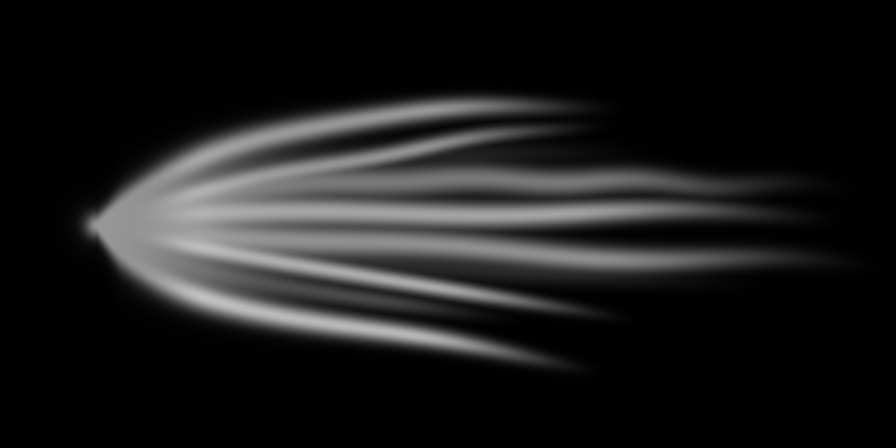
Write a Shadertoy shader that draws this background.

```glsl
// A pale comet-like plume of soft grey strands fanning out to the right on black.

// Lengths are in canvas heights, measured from the plume's tip.
const vec2 TIP = vec2(0.217, 0.497);
const float EDGE_SOFTNESS = 0.027;
const float BODY_LIGHT = 0.57;
const float BODY_REACH = 0.37;
const float HALO_LIGHT = 0.05;
const float HALO_SIZE = 0.065;
const float BLEND_POWER = 3.0;
const int STRANDS = 10;
const int TOP = 0;
const int BOTTOM = 6;

// Per strand: spread, distance over which it spreads, drift slope, length.
const vec4 PATH[STRANDS] = vec4[](
    vec4( 0.276, 0.30,  0.000, 1.20),
    vec4( 0.078, 0.28,  0.138, 1.18),
    vec4( 0.135, 0.31, -0.030, 1.73),
    vec4( 0.031, 0.13, -0.004, 1.70),
    vec4(-0.016, 0.26, -0.045, 1.78),
    vec4(-0.018, 0.16, -0.160, 1.23),
    vec4(-0.138, 0.11, -0.160, 1.15),
    vec4(-0.088, 0.16, -0.130, 0.98),
    vec4(-0.057, 0.30, -0.050, 1.55),
    vec4( 0.175, 0.30, -0.010, 1.30));

// Per strand: ripple amplitude, frequency, phase.
const vec3 RIPPLE[STRANDS] = vec3[](
    vec3(0.008,  9.3,  0.35), vec3(0.008, 12.0, -2.35),
    vec3(0.008, 17.2, -0.18), vec3(0.012,  7.1, -1.20),
    vec3(0.015,  7.3,  2.81), vec3(0.000,  1.0,  0.00),
    vec3(0.008,  8.0,  2.04), vec3(0.000,  1.0,  0.00),
    vec3(0.000,  1.0,  0.00), vec3(0.000,  1.0,  0.00));

// Per strand: half width, brightness.
const vec2 LOOK[STRANDS] = vec2[](
    vec2(0.029, 0.59), vec2(0.025, 0.57), vec2(0.037, 0.47),
    vec2(0.033, 0.64), vec2(0.036, 0.56), vec2(0.024, 0.67),
    vec2(0.028, 0.72), vec2(0.027, 0.28), vec2(0.035, 0.16),
    vec2(0.040, 0.13));

float bell(float d, float size) {
    return exp(-d * d / (size * size));
}

// Signed offset from a strand's centre line, corrected for its slope.
float strandOffset(int i, vec2 p) {
    vec4 path = PATH[i];
    vec3 wave = RIPPLE[i];
    float x = max(p.x, 0.0);
    float decay = exp(-x / path.y);
    float centre = path.x * (1.0 - decay) + path.z * x
                 + wave.x * min(x / path.w, 1.0) * sin(wave.y * x + wave.z);
    float slope = (path.x / path.y * decay + path.z) * smoothstep(0.0, 0.06, x);
    return (p.y - centre) / sqrt(1.0 + slope * slope);
}

float strandLight(int i, vec2 p) {
    float along = clamp(p.x / PATH[i].w, 0.0, 1.0);
    float width = LOOK[i].x * mix(1.25, 0.55, along);
    float fade = smoothstep(-0.02, 0.25, p.x) * (1.0 - smoothstep(0.6, 1.0, along));
    return LOOK[i].y * fade * bell(strandOffset(i, p), width);
}

void mainImage(out vec4 fragColor, in vec2 fragCoord) {
    vec2 p = fragCoord / iResolution.y - TIP;

    // Filled head between the outermost strands
    float outside = max(max(strandOffset(TOP, p), -strandOffset(BOTTOM, p)), 0.0);
    float gap = length(vec2(min(p.x, 0.0), outside));
    float reach = bell(max(p.x, 0.0), BODY_REACH);
    float body = BODY_LIGHT * reach * bell(gap, EDGE_SOFTNESS);

    // Soft maximum keeps overlapping strands distinct
    float total = pow(body, BLEND_POWER);
    for (int i = 0; i < STRANDS; i++) {
        total += pow(strandLight(i, p), BLEND_POWER);
    }
    float light = pow(total, 1.0 / BLEND_POWER);

    // Faint halo around the head
    light += HALO_LIGHT * reach * bell(gap, HALO_SIZE) * (1.0 - light);

    fragColor = vec4(vec3(min(light, 0.76)), 1.0);
}
```
